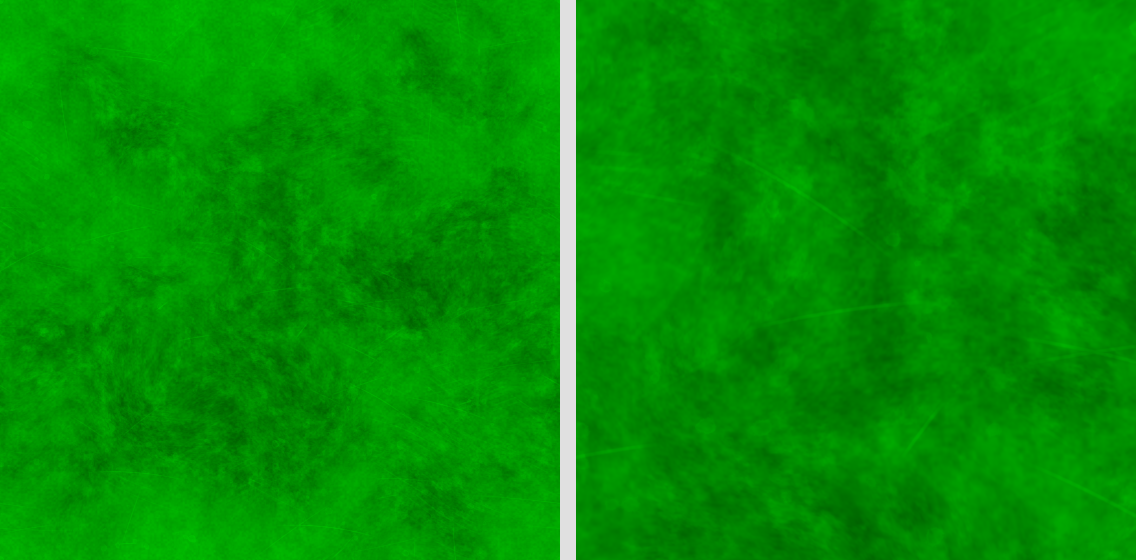
Left: the whole. Right: its middle third, enlarged.
This texture is drawn by a three.js fragment shader. Its source:

```glsl
varying vec2 vUv;

const float MEAN_GREEN = 0.597;
const int SCRATCH_COUNT = 80;

float hash(vec2 p) {
  return fract(sin(dot(p, vec2(127.1, 311.7))) * 43758.5453);
}

vec2 hash2(vec2 p) {
  return vec2(hash(p), hash(p + vec2(37.0, 91.0)));
}

// Value noise that wraps after a whole number of cells
float noise(vec2 p, vec2 period, float seed) {
  vec2 cell = floor(p);
  vec2 f = fract(p);
  f = f * f * (3.0 - 2.0 * f);
  vec2 lo = mod(cell, period) + seed;
  vec2 hi = mod(cell + 1.0, period) + seed;
  return mix(mix(hash(lo), hash(vec2(hi.x, lo.y)), f.x),
             mix(hash(vec2(lo.x, hi.y)), hash(hi), f.x), f.y);
}

float fbm(vec2 uv, float frequency, float gain, float seed) {
  float sum = 0.0;
  float total = 0.0;
  float weight = 1.0;
  for (int i = 0; i < 5; i++) {
    sum += weight * noise(uv * frequency, vec2(frequency), seed);
    total += weight;
    weight *= gain;
    frequency *= 2.0;
    seed += 17.0;
  }
  return sum / total;
}

// Parallel hairlines; whole-number directions keep them seamless
float fibers(vec2 uv, vec2 along, float stretch, float density, float seed) {
  vec2 across = vec2(-along.y, along.x);
  vec2 q = vec2(dot(uv, along) * stretch, dot(uv, across) * density);
  return smoothstep(0.66, 0.98, noise(q, vec2(stretch, density), seed));
}

// Single faint, slightly bent scratches scattered on the torus
float scratches(vec2 uv, float seed) {
  float light = 0.0;
  for (int i = 0; i < SCRATCH_COUNT; i++) {
    vec2 id = vec2(float(i), seed);
    vec2 shape = hash2(id + 5.0);
    vec2 style = hash2(id + 11.0);
    vec2 d = fract(uv - hash2(id) + 0.5) - 0.5;
    float angle = mix(-0.6, 0.75, shape.x);
    angle += step(0.88, style.y) * 1.3;
    vec2 dir = vec2(cos(angle), sin(angle));
    float x = dot(d, dir);
    float y = dot(d, vec2(-dir.y, dir.x)) + (style.x - 0.5) * 2.0 * x * x;
    float reach = mix(0.02, 0.13, shape.y * shape.y);
    float line = 1.0 - smoothstep(0.0003, 0.0017, abs(y));
    line *= 1.0 - smoothstep(0.3, 1.0, abs(x) / reach);
    light = max(light, line * mix(0.3, 1.0, style.x));
  }
  return light;
}

// Ragged round flecks with a brighter rim, in a jittered grid
float flecks(vec2 uv, float count, float share, float seed) {
  vec2 p = uv * count;
  float ragged = (fbm(uv, count * 3.0, 0.6, seed) - 0.5) * 0.35;
  float light = 0.0;
  for (int y = -1; y <= 1; y++) {
    for (int x = -1; x <= 1; x++) {
      vec2 cell = floor(p) + vec2(float(x), float(y));
      vec2 id = mod(cell, vec2(count)) + seed;
      vec2 traits = hash2(id + 23.0);
      float radius = mix(0.1, 0.3, traits.x * traits.x);
      float d = length(p - cell - hash2(id)) + ragged - radius;
      float body = 1.0 - smoothstep(-0.05, 0.05, d);
      float rim = 1.0 - smoothstep(0.0, 0.07, abs(d + 0.05));
      float present = step(traits.y, share) * mix(0.4, 1.0, hash(id + 41.0));
      light = max(light, present * (0.7 * body + 0.3 * rim));
    }
  }
  return light;
}

void main() {
  // Broad clouds, gently warped
  vec2 warp = vec2(noise(vUv * 7.0, vec2(7.0), 3.0), noise(vUv * 7.0, vec2(7.0), 9.0));
  vec2 warped = vUv + 0.06 * (warp - 0.5);
  float clouds = fbm(warped, 4.0, 0.56, 21.0) - 0.5;
  float worn = smoothstep(0.08, -0.14, clouds);

  // Rough mottling and fine grain, stronger where worn
  float mottle = fbm(warped, 30.0, 0.75, 63.0) - 0.5;
  float chips = smoothstep(0.54, 0.72, fbm(warped, 48.0, 0.6, 87.0));
  float grain = noise(vUv * 256.0, vec2(256.0), 5.0) - 0.5;

  // Patches of hatching
  float patchA = smoothstep(0.46, 0.66, fbm(vUv, 5.0, 0.5, 131.0));
  float patchB = smoothstep(0.46, 0.66, fbm(vUv, 5.0, 0.5, 173.0));
  float hatch = patchA * fibers(warped, vec2(2.0, 1.0), 7.0, 110.0, 12.0);
  hatch += patchB * fibers(warped, vec2(2.0, -1.0), 7.0, 110.0, 31.0);
  hatch += 0.5 * patchA * patchB * fibers(warped, vec2(0.0, 1.0), 14.0, 220.0, 57.0);

  float green = MEAN_GREEN + 0.42 * clouds - 0.008 * worn;
  green += mottle * mix(0.14, 0.36, worn) + grain * 0.05;
  green += chips * mix(0.01, 0.06, worn) + hatch * 0.035;
  green += scratches(vUv, 7.0) * 0.06;
  green += flecks(vUv, 42.0, 0.22, 14.0) * 0.05;
  green += flecks(vUv, 14.0, 0.06, 77.0) * 0.07;
  gl_FragColor = vec4(0.0, clamp(green, 0.36, 0.82), 0.0, 1.0);
}
```
